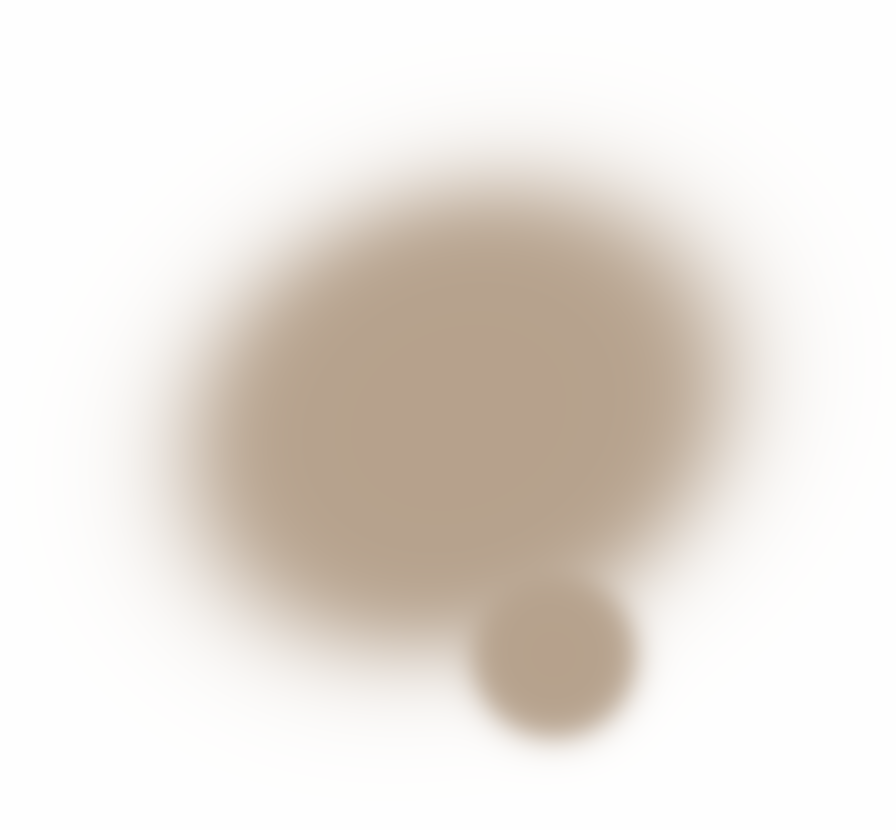
A WebGL 1 fragment shader for this background:

```glsl
precision highp float;
// Soft tan oval with a wide pale halo, and a small blurred disc at its lower right.

uniform vec2 u_resolution;

// Lengths are in canvas heights, measured from the canvas centre.
#define OVAL_CENTER vec2(0.0127, -0.0035)
#define OVAL_RADII vec2(0.318, 0.256)
#define OVAL_TILT 0.41
#define OVAL_EDGE 1.048
#define OVAL_SHARPNESS 8.0
#define CORE_FLATNESS 5.0
#define DISC_CENTER vec2(0.128, -0.2904)
#define DISC_RADIUS 0.0985
#define DISC_SHARPNESS 9.3
#define TAN_COLOR vec3(0.712, 0.633, 0.550)
#define PAPER_COLOR vec3(0.998, 0.997, 0.996)

// Smooth step with long tails: 0.5 at zero, rising towards 1.
float logistic(float x) {
  return 1.0 / (1.0 + exp(-x));
}

// Coordinates of p along axes turned counter-clockwise by the angle.
vec2 toTiltedAxes(vec2 p, float angle) {
  float c = cos(angle), s = sin(angle);
  return vec2(c * p.x + s * p.y, c * p.y - s * p.x);
}

// Flat in the core, fading slowly outside the edge.
float ovalCoverage(vec2 p) {
  vec2 q = toTiltedAxes(p - OVAL_CENTER, OVAL_TILT) / OVAL_RADII;
  float depth = OVAL_EDGE - length(q);
  float core = max(depth, 0.0);
  return logistic(OVAL_SHARPNESS * depth + CORE_FLATNESS * core * core);
}

float discCoverage(vec2 p) {
  float depth = 1.0 - length(p - DISC_CENTER) / DISC_RADIUS;
  return logistic(DISC_SHARPNESS * depth);
}

void main() {
  vec2 p = (gl_FragCoord.xy - 0.5 * u_resolution) / u_resolution.y;

  // Lay the disc over the oval in the same tan.
  float coverage = mix(ovalCoverage(p), 1.0, discCoverage(p));
  gl_FragColor = vec4(mix(PAPER_COLOR, TAN_COLOR, coverage), 1.0);
}
```
